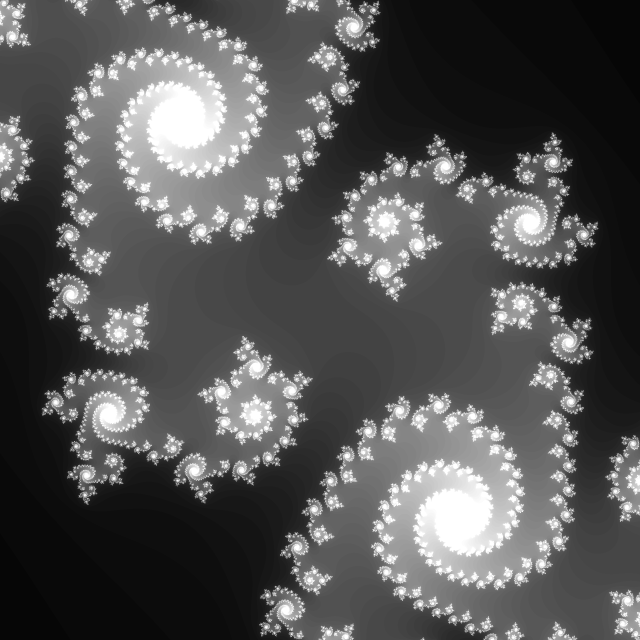
Give the GLSL for this background, as a Shadertoy shader.

```glsl
// Draws a greyscale Julia set: bright spiral galaxies on soft dark escape bands.

const float MAX_STEPS = 88.0;

vec2 complexSquare(vec2 z) {
    return vec2(z.x * z.x - z.y * z.y, 2.0 * z.x * z.y);
}

// Share of the step budget used before the orbit of z leaves radius 2
float escapeShare(vec2 z) {
    float steps = 0.0;
    while (steps < MAX_STEPS && dot(z, z) < 4.0) {
        z = complexSquare(z) + vec2(-0.2015, 0.668);
        steps += 1.0;
    }
    return steps / MAX_STEPS;
}

void mainImage(out vec4 fragColor, in vec2 fragCoord) {
    const int GRID = 3;
    float brightness = 0.0;

    // Average a grid of samples in each pixel to smooth the filaments
    for (int j = 0; j < GRID; j++) {
        for (int i = 0; i < GRID; i++) {
            vec2 offset = (vec2(i, j) + 0.5) / float(GRID) - 0.5;
            vec2 centered = fragCoord + offset - vec2(0.5, 0.502) * iResolution.xy;
            brightness += escapeShare(1.35 * centered / iResolution.y);
        }
    }

    fragColor = vec4(vec3(brightness / float(GRID * GRID)), 1.0);
}
```
